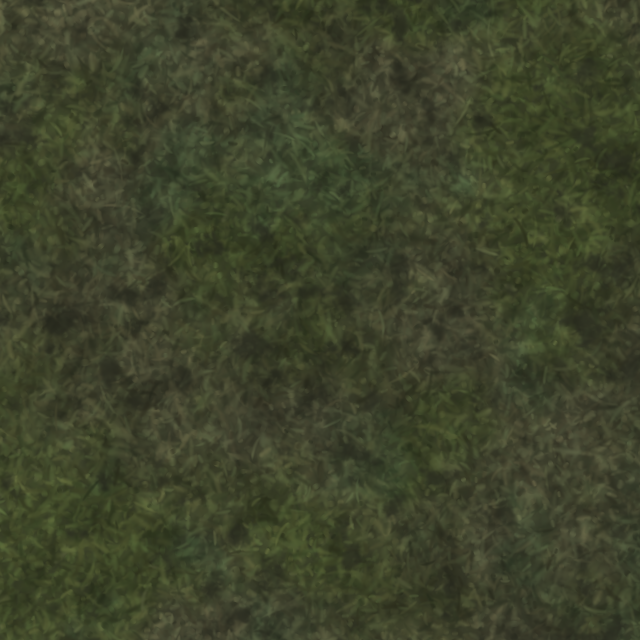
A Shadertoy shader for this texture:

```glsl
#define LAYERS 14
#define BLADE_CELLS 24.0
#define BLADE_WIDTH 0.0066
#define BLADE_OPACITY 0.62
#define TONE_SPREAD 0.36
#define SOIL vec3(0.160, 0.167, 0.124)
#define STRAW vec3(0.268, 0.272, 0.192)
#define GRASS vec3(0.236, 0.270, 0.146)
#define CLOVER vec3(0.218, 0.270, 0.180)
#define PALE vec3(0.375, 0.395, 0.260)

float hash(vec2 p) {
    vec3 q = fract(vec3(p.xyx) * 0.1031);
    q += dot(q, q.yzx + 33.33);
    return fract((q.x + q.y) * q.z);
}

float noise(vec2 p) {
    vec2 i = floor(p), f = fract(p);
    f = f * f * (3.0 - 2.0 * f);
    return mix(mix(hash(i), hash(i + vec2(1, 0)), f.x),
               mix(hash(i + vec2(0, 1)), hash(i + vec2(1, 1)), f.x), f.y);
}

float fbm(vec2 p) {
    float sum = 0.0, gain = 0.53;
    for (int i = 0; i < 4; i++) {
        sum += gain * noise(p);
        p = mat2(1.6, 1.2, -1.2, 1.6) * p + 7.3;
        gain *= 0.5;
    }
    return sum;
}

// Soft tapered stroke along x; returns coverage
float blade(vec2 p, float halfLength, float width, float bend) {
    float t = p.x / halfLength;
    p.y += bend * halfLength * (t * t - 0.4);
    float taper = max(1.0 - t * t, 0.0);
    float w = width * sqrt(taper) + 0.0001;
    return (1.0 - smoothstep(0.0, w, abs(p.y))) * smoothstep(0.0, 0.7, taper);
}

// One scattered layer of blades painted over the turf
vec3 paintBlades(vec3 turf, vec2 uv, vec3 leafColor, float layer) {
    float cells = BLADE_CELLS * (0.75 + 1.15 * hash(vec2(layer, 3.0)));
    vec2 offset = 40.0 + 9.7 * vec2(hash(vec2(layer, 5.0)), hash(vec2(layer, 8.0)));
    vec2 grid = uv * cells + offset;
    vec2 home = floor(grid);

    for (int y = -1; y <= 1; y++)
    for (int x = -1; x <= 1; x++) {
        vec2 cell = home + vec2(x, y);
        vec2 seed = cell + layer * 61.0;
        vec2 root = cell + vec2(hash(seed), hash(seed + 17.0));
        vec2 place = (root - offset) / cells;

        // Neighbouring blades share a loose lean
        float lean = 0.9 + 3.6 * (noise(place * 6.0 + 20.0) - 0.5);
        float angle = lean + 2.8 * (hash(seed + 31.0) - 0.5);
        vec2 along = vec2(cos(angle), sin(angle));
        vec2 d = (grid - root) / cells;
        vec2 local = vec2(dot(d, along), dot(d, vec2(-along.y, along.x)));

        float size = hash(seed + 43.0);
        float halfLength = mix(0.2, 0.95, size * size) / cells;
        float width = BLADE_WIDTH * mix(0.6, 1.5, hash(seed + 59.0));
        float cover = blade(local, halfLength, width, 0.5 * (hash(seed + 71.0) - 0.5));

        float tone = 1.0 + TONE_SPREAD * (2.0 * hash(seed + 83.0) - 1.0);
        vec3 color = leafColor * tone;
        color.r *= 1.0 + 0.12 * (hash(seed + 97.0) - 0.5);
        color = mix(color, PALE, 0.7 * step(0.990, hash(seed + 109.0)));
        float opacity = BLADE_OPACITY * mix(0.5, 1.2, hash(seed + 127.0));
        turf = mix(turf, color, cover * opacity);
    }
    return turf;
}

void mainImage(out vec4 fragColor, in vec2 fragCoord) {
    vec2 uv = fragCoord / iResolution.y;

    // Mingled patches of dry straw, grass and clover
    float lush = smoothstep(0.25, 0.75, fbm(uv * 6.0 + 11.0));
    float clover = smoothstep(0.50, 0.75, fbm(uv * 7.0 + 47.0));
    vec3 leafColor = mix(STRAW, GRASS, lush);
    leafColor = mix(leafColor, CLOVER, 0.6 * clover);
    leafColor *= 0.66 + 0.40 * fbm(uv * 15.0 + 29.0) + 0.30 * fbm(uv * 4.0 + 83.0);

    // Matted undergrowth, then blades on top
    vec3 color = mix(SOIL, leafColor, 0.25 + 0.7 * fbm(uv * 45.0));
    for (int i = 0; i < LAYERS; i++)
        color = paintBlades(color, uv, leafColor, float(i) + 1.0);

    // Small shaded hollows and soft clumped light
    float hollow = smoothstep(0.58, 0.80, fbm(uv * 24.0 + 73.0));
    color = mix(color, SOIL * 0.92, 0.65 * hollow);
    color *= 0.89 + 0.25 * noise(uv * 48.0 + 5.0);

    fragColor = vec4(color, 1.0);
}
```
